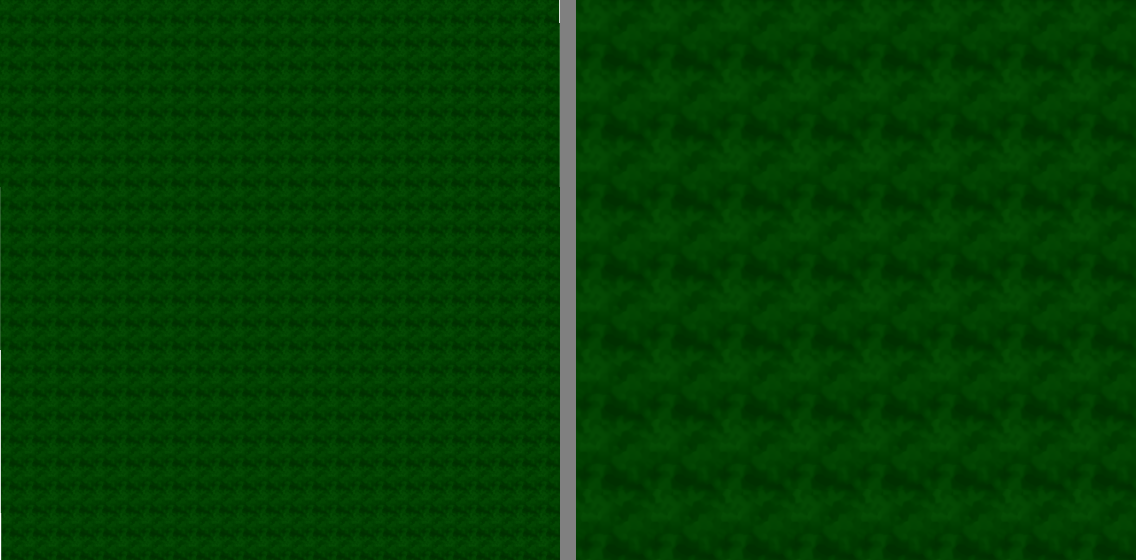
Left, the full canvas; right, a detail of the centre.
Write a WebGL 1 fragment shader that draws this texture.

```glsl
precision highp float;
// Dark green mottled foliage tiles, 24 by 24, stepping slightly sideways down the sheet.

uniform vec2 u_resolution;

const vec2 REPEATS = vec2(24.0, 24.0);
const float ROWS_PER_STEP = 7.0;
const float STEP_WIDTH = 0.0009;
const float STEP_ORIGIN = 1.5;

const float LEAF_CELLS = 6.0;
const float FLECK_CELLS = 11.0;
const float LEAF_STRENGTH = 0.75;
const float FLECK_STRENGTH = 0.55;
const float SHADE_STRENGTH = 0.11;
const float SPOT_SHARPNESS = 6.0;

const vec3 DARK_GREEN = vec3(0.0, 0.19, 0.0);
const vec3 MID_GREEN = vec3(0.0, 0.24, 0.0);
const vec3 BRIGHT_GREEN = vec3(0.018, 0.295, 0.014);
const vec3 MARGIN_COLOR = vec3(1.0);

const float TAU = 6.2831853;

vec3 hash3(vec2 p) {
    vec3 q = vec3(dot(p, vec2(127.1, 311.7)),
                  dot(p, vec2(269.5, 183.3)),
                  dot(p, vec2(419.2, 371.9)));
    return fract(sin(q) * 4375.85);
}

// Soft cellular noise that wraps at the tile border.
float softCells(vec2 tile, float cells, float seed) {
    vec2 p = tile * cells;
    vec2 base = floor(p);
    float total = 0.0;
    float weightSum = 0.0;
    for (int j = -1; j <= 1; j++) {
        for (int i = -1; i <= 1; i++) {
            vec2 cell = base + vec2(float(i), float(j));
            vec3 random = hash3(mod(cell, cells) + seed);
            vec2 delta = cell + random.xy - p;
            float weight = exp(-SPOT_SHARPNESS * dot(delta, delta));
            total += weight * random.z;
            weightSum += weight;
        }
    }
    return total / weightSum;
}

// Broad light and shade inside each tile; y runs downward.
float broadShade(vec2 tile) {
    float band = sin(TAU * (tile.y - 0.1) + 0.5 * sin(TAU * tile.x));
    float column = sin(TAU * (tile.x - 0.05)) * 0.5;
    return band + column;
}

void main() {
    vec2 uv = gl_FragCoord.xy / u_resolution;
    float down = (1.0 - uv.y) * REPEATS.y;

    // Each group of rows sits a little further right than the one above.
    float group = floor((floor(down) + ROWS_PER_STEP - 1.0) / ROWS_PER_STEP);
    float x = uv.x - (group - STEP_ORIGIN) * STEP_WIDTH;
    vec2 tile = fract(vec2(x * REPEATS.x, down));

    // Leaf blotches, small flecks and broad shade.
    float tone = 0.5
        + LEAF_STRENGTH * (softCells(tile, LEAF_CELLS, 3.0) - 0.5)
        + FLECK_STRENGTH * (softCells(tile, FLECK_CELLS, 17.0) - 0.5)
        + SHADE_STRENGTH * broadShade(tile);
    vec3 color = mix(DARK_GREEN, MID_GREEN, clamp(tone * 2.0, 0.0, 1.0));
    color = mix(color, BRIGHT_GREEN, clamp(tone * 2.0 - 1.0, 0.0, 1.0));

    // Thin margin left bare where the stepped rows miss the canvas edge.
    float pixel = 1.0 / u_resolution.x;
    float inside = min(x, 1.0 - x);
    float coverage = smoothstep(-0.5 * pixel, 0.5 * pixel, inside);
    gl_FragColor = vec4(mix(MARGIN_COLOR, color, coverage), 1.0);
}
```
